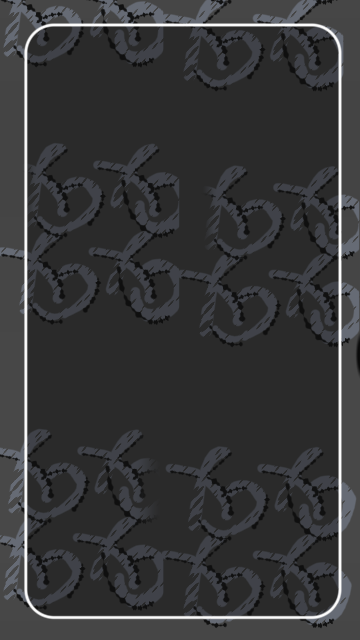
Reproduce this pattern procedurally as a Shadertoy shader.

```glsl
// Draws rows of slashed brush loops behind a dark rounded panel with a white rim.

const float CANVAS_HEIGHT = 7.68;  // the canvas is 4.32 x 7.68 units
const float SOFT = 0.012;          // edge softness in canvas units

vec2 hash2(vec2 cell) {
    vec2 h = vec2(dot(cell, vec2(127.1, 311.7)), dot(cell, vec2(269.5, 183.3)));
    return fract(sin(h) * 4375.85);
}

// Cellular noise: distance to the nearest scattered point
float cellular(vec2 p) {
    vec2 cell = floor(p), f = fract(p);
    float nearest = 1.0;
    for (int y = -1; y <= 1; y++)
    for (int x = -1; x <= 1; x++) {
        vec2 o = vec2(x, y);
        nearest = min(nearest, length(o + hash2(cell + o) - f));
    }
    return nearest;
}

// Slanted bristle gaps, 1 where the paint is missing
float bristleGaps(vec2 p, float amount) {
    vec2 q = vec2(dot(p, vec2(0.66, 0.75)) * 3.2, dot(p, vec2(-0.75, 0.66)) * 17.0);
    return smoothstep(amount, amount - 0.1, cellular(q));
}

// Distance to a curve through a, mid and b, with the position along it
vec2 curveDistance(vec2 p, vec2 a, vec2 mid, vec2 b) {
    vec2 control = 2.0 * mid - 0.5 * (a + b);
    vec2 from = a, best = vec2(9.0, 0.0);
    for (int i = 1; i <= 8; i++) {
        float t = float(i) / 8.0;
        vec2 to = mix(mix(a, control, t), mix(control, b, t), t);
        vec2 along = to - from;
        float h = clamp(dot(p - from, along) / dot(along, along), 0.0, 1.0);
        float d = length(p - from - along * h);
        if (d < best.x) best = vec2(d, t + (h - 1.0) / 8.0);
        from = to;
    }
    return best;
}

float brush(vec2 p, vec2 a, vec2 mid, vec2 b, float radius) {
    vec2 d = curveDistance(p, a, mid, b);
    float width = radius * (0.9 + 0.12 * sin(d.y * 9.0 + a.x * 7.0));
    return smoothstep(SOFT, -SOFT, d.x - width);
}

// Thin broken outline
float dashes(vec2 p, vec2 a, vec2 mid, vec2 b, float radius) {
    vec2 d = curveDistance(p, a, mid, b);
    float width = radius * (0.7 + 0.5 * sin(d.y * 23.0 + a.x * 9.0) + 0.3 * sin(d.y * 51.0));
    return smoothstep(SOFT, -SOFT, d.x - width);
}

// One motif hanging from its upper tip: x is paint, y is dark outline
vec2 motif(vec2 p, bool closedLoop) {
    vec2 foot = closedLoop ? vec2(-0.48, -0.70) : vec2(-0.42, -0.93);
    float paint = brush(p, vec2(-0.05, -0.06), vec2(-0.28, -0.25), foot, 0.075);
    paint = max(paint, brush(p, vec2(-0.71, -0.25), vec2(-0.50, -0.27), vec2(-0.27, -0.36), 0.05));
    paint = max(paint, brush(p, vec2(-0.30, -0.39), vec2(-0.09, -0.58), vec2(-0.03, -0.81), 0.065));
    float dark = dashes(p, vec2(-0.26, -0.36), vec2(-0.05, -0.53), vec2(0.02, -0.78), 0.027);
    dark = max(dark, dashes(p, vec2(-0.70, -0.29), vec2(-0.52, -0.32), vec2(-0.36, -0.36), 0.012));
    dark = max(dark, dashes(p, vec2(0.02, -0.07), vec2(-0.14, -0.22), vec2(-0.27, -0.33), 0.014));
    if (closedLoop) {
        paint = max(paint, brush(p, vec2(-0.12, -0.50), vec2(0.15, -0.42), vec2(0.34, -0.62), 0.08));
        paint = max(paint, brush(p, vec2(0.34, -0.62), vec2(0.24, -0.91), vec2(-0.06, -1.02), 0.085));
        paint = max(paint, brush(p, vec2(-0.20, -0.73), vec2(-0.15, -0.93), vec2(0.04, -1.01), 0.07));
        dark = max(dark, dashes(p, vec2(-0.40, -0.45), vec2(-0.29, -0.86), vec2(-0.02, -1.09), 0.025));
        dark = max(dark, dashes(p, vec2(-0.04, -1.09), vec2(0.08, -1.09), vec2(0.20, -1.03), 0.024));
    } else {
        paint = max(paint, brush(p, vec2(-0.05, -0.57), vec2(0.20, -0.45), vec2(0.38, -0.60), 0.07));
        paint = max(paint, brush(p, vec2(0.38, -0.60), vec2(0.31, -0.82), vec2(0.05, -1.00), 0.06));
        paint = max(paint, brush(p, vec2(-0.30, -0.90), vec2(-0.12, -1.03), vec2(0.08, -0.97), 0.045));
        dark = max(dark, dashes(p, vec2(0.45, -0.57), vec2(0.43, -0.75), vec2(0.30, -0.95), 0.022));
        dark = max(dark, dashes(p, vec2(-0.36, -0.88), vec2(-0.20, -1.06), vec2(0.0, -1.09), 0.02));
    }
    dark = max(dark, dashes(p, vec2(-0.09, -0.59), vec2(0.05, -0.51), vec2(0.20, -0.49), 0.018));
    float footArea = smoothstep(-0.22, -0.42, p.x) * smoothstep(-0.35, -0.5, p.y);
    paint *= 1.0 - bristleGaps(p, 0.22 + 0.22 * footArea);
    return vec2(paint, dark);
}

// Six staggered blocks, each holding two lines of two motifs
vec2 brushPattern(vec2 p) {
    vec2 ink = vec2(0.0);
    for (int i = 0; i < 24; i++) {
        int pair = i % 2, line = (i / 2) % 2, column = (i / 4) % 2, row = i / 8;
        float r = float(row), side = abs(r - 1.0);
        vec2 block = vec2(2.16 * float(column) - 0.19 * side,
                          -3.26 * (r - 1.0) - 0.17 * side - float(column) * (0.29 - 0.02 * r * r));
        vec2 local = p - block;
        vec2 tip = vec2(0.78 + 1.10 * float(pair), 5.95) - vec2(0.055, 1.04) * float(line);
        vec2 q = local - tip;
        if (q.x < -0.85 || q.x > 0.55 || q.y < -1.2 || q.y > 0.1) continue;
        float visible = 1.0;
        if (row < 2 || column == 0) visible = smoothstep(2.16, 2.14, local.x);
        if (row == 1 && line == 0) visible *= smoothstep(0.25, 0.45, local.x);
        if (row == 2 && column == 0 && line == 0) visible *= smoothstep(2.15, 1.8, local.x);
        ink = max(ink, motif(q, pair == 1) * visible);
    }
    return ink;
}

float roundedBox(vec2 p, vec2 halfSize, float radius) {
    vec2 d = abs(p) - halfSize + radius;
    return length(max(d, 0.0)) + min(max(d.x, d.y), 0.0) - radius;
}

void mainImage(out vec4 fragColor, in vec2 fragCoord) {
    vec2 p = fragCoord / iResolution.y * CANVAS_HEIGHT;
    float panelEdge = roundedBox(p - vec2(2.195, 3.825), vec2(1.885, 3.555), 0.34);
    float inside = smoothstep(SOFT, -SOFT, panelEdge);

    // Base tones and paint, dimmed under the panel
    vec3 color = mix(vec3(0.275 + 0.008 * sin(p.y * 0.8)), vec3(0.163), inside);
    vec2 ink = brushPattern(p);
    vec3 paintColor = mix(vec3(0.40, 0.42, 0.46), vec3(0.25, 0.26, 0.285), inside);
    color = mix(color, paintColor, ink.x);
    color = mix(color, vec3(0.055), ink.y * 0.95);

    // Soft dark smudge on the right border
    float smudge = length((p - vec2(4.34, 3.42)) / vec2(0.08, 0.32));
    color = mix(color, vec3(0.04), smoothstep(1.0, 0.5, smudge));

    // White rim
    float rim = smoothstep(SOFT, -SOFT, abs(panelEdge) - 0.017);
    fragColor = vec4(mix(color, vec3(0.99), rim), 1.0);
}
```
